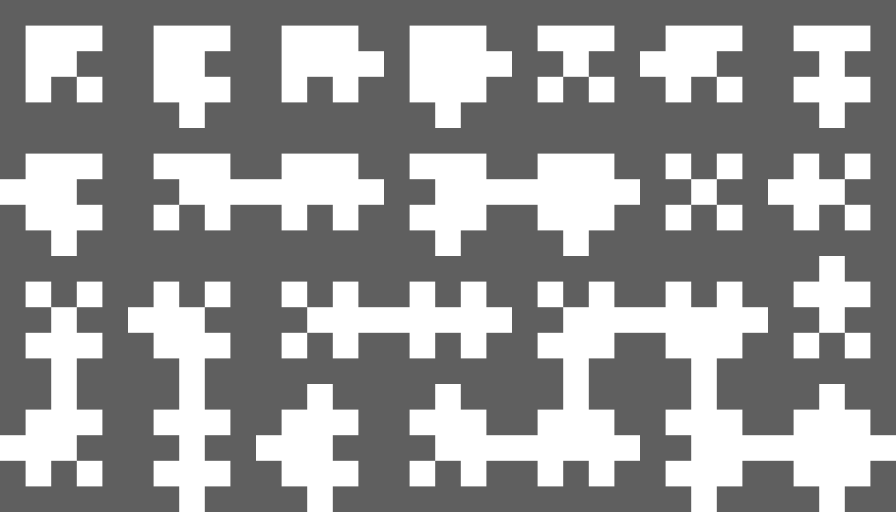
Write a Shadertoy shader that draws this pattern.

```glsl
// A 7 by 4 sheet of white connector tiles on grey, counting through joins to their neighbours.

// Arm lengths of a tile in cells: x = north, y = east, z = south, w = west.
// 0 is open, 1 is a closed wall, 2 reaches the tile border.
ivec4 armLengths(int tile) {
    bool cornerGroup = tile < 4;                 // walls on both north and west
    int joins = cornerGroup ? tile * 2 : (tile - 4) & 7;
    int north = tile < 12 ? 1 : (tile < 20 ? 0 : 2);
    int west = cornerGroup ? 1 : (joins & 1) * 2;
    int south = ((joins >> 1) & 1) * 2;
    int east = ((joins >> 2) & 1) * 2;
    return ivec4(north, east, south, west);
}

// 1 for a white cell, 0 for grey; cells count from the upper left.
float cellFill(vec2 cell) {
    vec2 tile = floor((cell + 0.5) / 5.0);
    ivec2 q = ivec2(cell - tile * 5.0) - 2;      // offset from the tile centre
    ivec2 a = abs(q);

    // The centre and the four inner corners are always white.
    if (a.x == a.y) return a.x < 2 ? 1.0 : 0.0;
    if (q.x != 0 && q.y != 0) return 0.0;

    // The remaining cells lie on one of the four arms.
    ivec4 arms = armLengths(int(tile.x + tile.y * 7.0));
    int reach = q.x == 0 ? (q.y < 0 ? arms.x : arms.z)
                         : (q.x > 0 ? arms.y : arms.w);
    return max(a.x, a.y) <= reach ? 1.0 : 0.0;
}

void mainImage(out vec4 fragColor, in vec2 fragCoord) {
    vec2 grid = vec2(35.0, 20.0);
    vec2 uv = fragCoord / iResolution.xy;
    vec2 p = vec2(uv.x, 1.0 - uv.y) * grid;

    // Exact pixel coverage: blend the cells under the pixel by area.
    vec2 footprint = grid / iResolution.xy;
    vec2 lowCell = floor(p - footprint * 0.5);
    vec2 highCell = floor(p + footprint * 0.5);
    vec2 share = clamp((p + footprint * 0.5 - highCell) / footprint, 0.0, 1.0);
    float upper = mix(cellFill(lowCell), cellFill(vec2(highCell.x, lowCell.y)), share.x);
    float lower = mix(cellFill(vec2(lowCell.x, highCell.y)), cellFill(highCell), share.x);
    float white = mix(upper, lower, share.y);

    fragColor = vec4(vec3(mix(0.374, 1.0, white)), 1.0);
}
```
